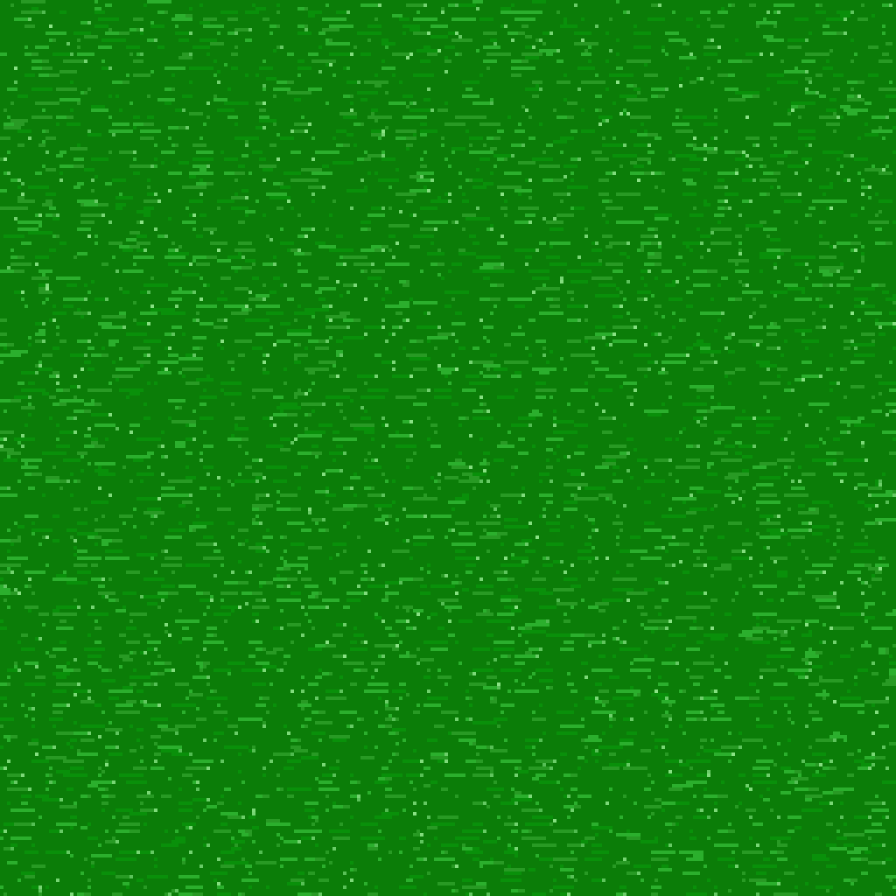
Reproduce this texture procedurally as a WebGL 1 fragment shader.

```glsl
precision highp float;
// Pixelated green turf: short horizontal dashes, some with bright tips, on flat green.
uniform vec2 u_resolution;

#define CELLS 256.0        // grid cells across the canvas
#define SLOT 9.0           // cells reserved for each dash
#define MAX_LENGTH 7.0     // longest dash, in cells
#define DENSE_ROW 0.82     // chance of a dash per slot on even rows
#define SPARSE_ROW 0.24    // the same on odd rows
#define TIP_CHANCE 0.20    // share of dashes ending in a bright cell
#define GROUND vec3(0.043, 0.490, 0.030)
#define DEEP vec3(0.035, 0.565, 0.040)
#define MUTED vec3(0.155, 0.605, 0.140)
#define FRESH vec3(0.170, 0.685, 0.175)
#define TIP_LOW vec3(0.310, 0.730, 0.310)
#define TIP_HIGH vec3(0.540, 0.890, 0.520)

// Sine-free hash: two numbers in 0..1 from a cell and a seed
vec2 hash2(vec2 p, float seed) {
  vec3 q = fract(vec3(p.xyx + seed * 17.31) * vec3(0.1031, 0.1030, 0.0973));
  q += dot(q, q.yzx + 33.33);
  return fract((q.xx + q.yz) * q.zy);
}

// Colour of one grid cell
vec3 turf(vec2 cell) {
  // Shift every row so that slots do not line up in columns
  float shift = floor(hash2(vec2(cell.y, 5.0), 1.0).x * SLOT * 8.0);
  float x = cell.x + shift;
  vec2 slot = vec2(floor(x / SLOT), cell.y);
  float place = x - slot.x * SLOT;

  vec2 shape = hash2(slot, 2.0);
  vec2 kind = hash2(slot, 3.0);
  vec2 tip = hash2(slot, 4.0);
  vec2 extra = hash2(slot, 6.0);

  // Dash presence and extent
  float chance = mix(DENSE_ROW, SPARSE_ROW, mod(cell.y, 2.0));
  float dashLength = 1.0 + floor(MAX_LENGTH * shape.x * shape.x);
  float start = floor(shape.y * (SLOT - dashLength + 1.0));
  float along = place - start;
  if (extra.x > chance || along < 0.0 || along >= dashLength) return GROUND;

  // Body tone, with a muted end on some fresh dashes
  vec3 color = kind.x < 0.36 ? DEEP : (kind.x < 0.62 ? MUTED : FRESH);
  bool fades = kind.x >= 0.62 && kind.y < 0.3;
  if (fades && along >= 0.5 * dashLength) color = MUTED;

  // Bright tip on the right-hand cell
  if (tip.x < TIP_CHANCE && along > dashLength - 1.5) {
    color = mix(TIP_LOW, TIP_HIGH, tip.y);
  }
  return color;
}

void main() {
  float cellsPerPixel = CELLS / min(u_resolution.x, u_resolution.y);
  vec3 color = vec3(0.0);

  // Four samples per pixel smooth the cell edges
  for (int j = 0; j < 2; j++) {
    for (int i = 0; i < 2; i++) {
      vec2 offset = 0.5 * vec2(float(i), float(j)) - 0.25;
      color += turf(floor((gl_FragCoord.xy + offset) * cellsPerPixel));
    }
  }
  gl_FragColor = vec4(0.25 * color, 1.0);
}
```
